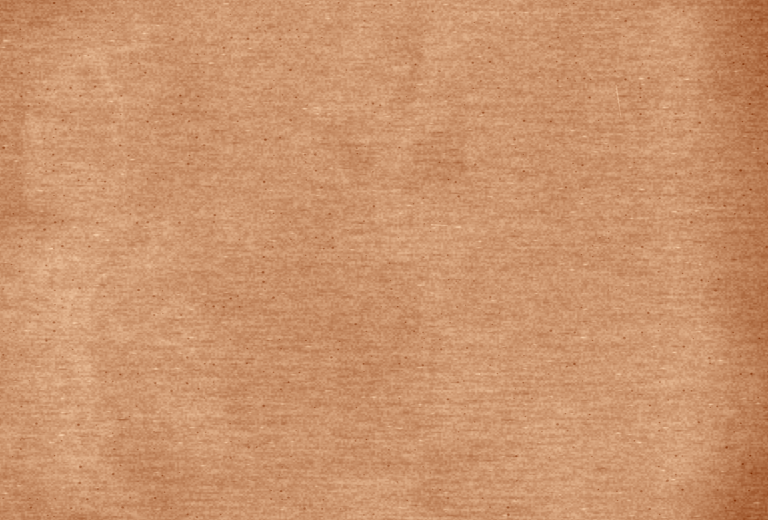
Reproduce this texture procedurally as a Shadertoy shader.

```glsl
// Worn terracotta plaster: a warm ground with broad stains and burnt edges,
// overlaid with fine horizontal threads, sandy grain, pits and pale flecks.
// All layers add to one tone value, which then shifts the mean colour.

const vec3  MEAN_COLOR   = vec3(0.788, 0.568, 0.412);
const vec3  TONE_SHIFT   = vec3(0.73, 1.0, 1.04);  // colour change per tone
const float BASE_TONE    = 0.020;
const float CLOUD_AMOUNT = 0.085;
const float STAIN_AMOUNT = 0.060;
const float VEIN_AMOUNT  = 0.045;
const float THREAD_AMOUNT = 0.065;
const float GRAIN_AMOUNT = 0.120;
const float PIT_AMOUNT   = 0.210;
const float DASH_AMOUNT  = 0.085;
const float FLECK_AMOUNT = 0.150;
const float EDGE_BURN    = 0.125;
const float CORNER_BURN  = 0.070;

// Integer hash giving two values from 0 to 1
vec2 hash2(vec2 cell, int seed) {
    uvec2 v = uvec2(ivec2(cell) + seed * ivec2(131, 719));
    v = v * 1664525u + 1013904223u;
    v.x += v.y * 1664525u;
    v.y += v.x * 1664525u;
    v ^= v >> 16u;
    v.x += v.y * 1664525u;
    v.y += v.x * 1664525u;
    v ^= v >> 16u;
    return vec2(v & 65535u) / 65535.0;
}

float noise(vec2 p, int seed) {
    vec2 cell = floor(p), f = fract(p);
    f = f * f * (3.0 - 2.0 * f);
    float a = hash2(cell, seed).x;
    float b = hash2(cell + vec2(1, 0), seed).x;
    float c = hash2(cell + vec2(0, 1), seed).x;
    float d = hash2(cell + vec2(1, 1), seed).x;
    return mix(mix(a, b, f.x), mix(c, d, f.x), f.y);
}

float fbm(vec2 p, int seed) {
    float sum = 0.0, weight = 0.53;
    for (int i = 0; i < 4; i++) {
        sum += weight * noise(p, seed + i);
        p = mat2(1.6, 1.2, -1.2, 1.6) * p + 7.3;
        weight *= 0.5;
    }
    return sum;
}

// Sparse ellipses, one candidate in each grid cell
float marks(vec2 p, vec2 grid, float density, vec2 radius, int seed) {
    vec2 cell = floor(p * grid);
    vec2 pick = hash2(cell, seed);
    vec2 center = (cell + 0.3 + 0.4 * hash2(cell, seed + 1)) / grid;
    radius *= mix(0.55, 1.35, pick.y * pick.y);
    float dist = (length((p - center) / radius) - 1.0) * min(radius.x, radius.y);
    float soft = 0.8 / iResolution.y;
    return step(pick.x, density) * (1.0 - smoothstep(-soft, soft, dist));
}

float scratch(vec2 p, vec2 a, vec2 b, float width) {
    vec2 ab = b - a;
    float along = clamp(dot(p - a, ab) / dot(ab, ab), 0.0, 1.0);
    float dist = length(p - a - along * ab) - width * (1.0 - 0.6 * along);
    float soft = 0.8 / iResolution.y;
    return 1.0 - smoothstep(-soft, soft, dist);
}

float bump(float x, float center, float width) {
    float d = (x - center) / width;
    return exp(-d * d);
}

void mainImage(out vec4 fragColor, in vec2 fragCoord) {
    vec2 uv = fragCoord / iResolution.xy;
    vec2 p = fragCoord / iResolution.y;
    vec2 warp = vec2(fbm(p * 5.0, 11), fbm(p * 5.0, 17)) - 0.5;
    float tone = BASE_TONE;

    // Broad clouds and pale upright bands near both sides
    tone += CLOUD_AMOUNT * (fbm(p * vec2(4.5, 3.0) + warp, 23) - 0.5);
    tone += 0.032 * bump(uv.x + 0.08 * warp.x, 0.10, 0.05);
    tone += 0.024 * bump(uv.x + 0.06 * warp.y, 0.89, 0.04);

    // Brown stains down the middle and on the left rim
    float middle = bump(uv.x + 0.1 * warp.x, 0.53, 0.09) * (0.35 + 0.65 * smoothstep(0.2, 0.7, uv.y));
    float rim = bump(uv.x, 0.0, 0.09) + 0.5 * bump(uv.x, 0.2, 0.07) * smoothstep(0.45, 0.1, uv.y);
    float stain = smoothstep(0.42, 0.68, fbm(p * vec2(13.0, 10.0) + 3.0 * warp, 31));
    tone -= STAIN_AMOUNT * stain * min(middle + rim + 0.12, 1.0);

    // Pale worn veins on the left side
    float vein = 1.0 - abs(2.0 * fbm(p * vec2(8.0, 5.0) + 2.0 * warp, 41) - 1.0);
    tone += VEIN_AMOUNT * pow(vein, 12.0) * (bump(uv.x, 0.15, 0.13) + 0.15);

    // Burnt right edge and corners
    vec2 side = abs(2.0 * uv - 1.0);
    tone -= EDGE_BURN * smoothstep(0.87, 1.02, uv.x + 0.07 * warp.x);
    tone -= CORNER_BURN * smoothstep(1.05, 1.42, length(side) + 0.2 * warp.y);

    // Horizontal threads and sandy grain
    float thread = noise(p * vec2(13.0, 210.0), 53) + 0.6 * noise(p * vec2(42.0, 290.0), 59) - 0.8;
    tone += THREAD_AMOUNT * thread * (0.55 + 0.9 * fbm(p * 4.0, 61));
    tone += GRAIN_AMOUNT * (noise(p * vec2(260.0, 310.0), 67) - 0.5);
    tone += 0.45 * GRAIN_AMOUNT * (noise(p * vec2(95.0, 140.0), 71) - 0.5);

    // Dark pits and dashes, pale flecks and two scratches
    tone -= PIT_AMOUNT * marks(p, vec2(62.0), 0.12, vec2(0.0019, 0.0016), 73);
    tone -= DASH_AMOUNT * marks(p, vec2(28.0, 85.0), 0.11, vec2(0.0075, 0.0013), 79);
    tone += FLECK_AMOUNT * marks(p, vec2(45.0, 70.0), 0.07, vec2(0.0038, 0.0013), 83);
    float scratches = scratch(p, vec2(1.185, 0.835), vec2(1.194, 0.775), 0.0016)
                    + scratch(p, vec2(0.83, 0.568), vec2(0.86, 0.566), 0.0014);
    tone += 0.12 * scratches;

    fragColor = vec4(clamp(MEAN_COLOR + tone * TONE_SHIFT, 0.0, 1.0), 1.0);
}
```
